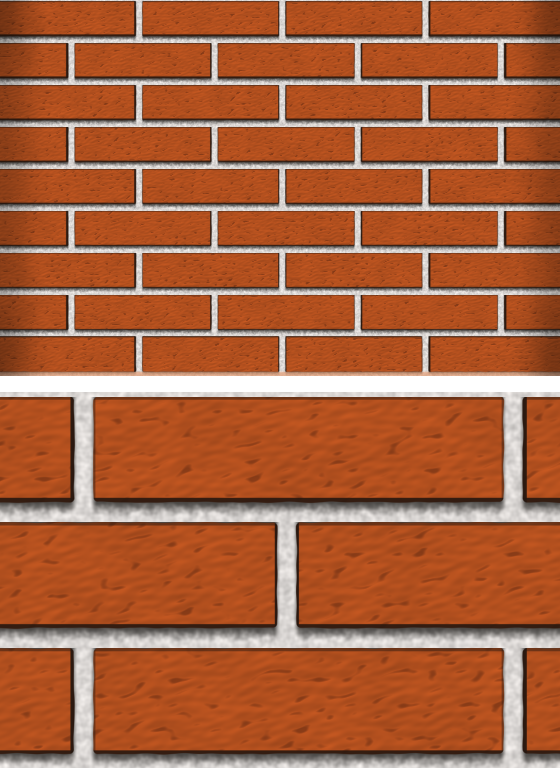
Top: the whole. Bottom: its middle third, enlarged.
Give the GLSL for this texture, as a Shadertoy shader.

```glsl
// Running-bond wall of long orange bricks in pale mortar, nine courses high.
// Each brick is a rounded box with pitted grain from gradient noise; its ends
// darken toward the middle of the wall and its underside shades the bed joint.

vec2 gradientAt(vec2 cell) {
    float angle = 6.2832 * fract(sin(dot(cell, vec2(127.1, 311.7))) * 43758.5);
    return vec2(cos(angle), sin(angle));
}

float gradientNoise(vec2 p) {
    vec2 i = floor(p), f = p - i;
    vec2 w = f * f * f * (f * (f * 6.0 - 15.0) + 10.0);
    float a = dot(gradientAt(i), f);
    float b = dot(gradientAt(i + vec2(1, 0)), f - vec2(1, 0));
    float c = dot(gradientAt(i + vec2(0, 1)), f - vec2(0, 1));
    float d = dot(gradientAt(i + vec2(1, 1)), f - vec2(1, 1));
    return mix(mix(a, b, w.x), mix(c, d, w.x), w.y);
}

float roundedBox(vec2 p, vec2 halfSize, float radius) {
    vec2 q = abs(p) - halfSize + radius;
    return length(max(q, 0.0)) + min(max(q.x, q.y), 0.0) - radius;
}

// 1 below the threshold, 0 above it, with a soft step between
float below(float value, float threshold, float softness) {
    return 1.0 - smoothstep(threshold - softness, threshold + softness, value);
}

vec3 brickFace(vec2 p, vec2 seed) {
    vec2 q = p * vec2(8.0, 15.0) + seed * vec2(37.0, 53.0);
    q.x += 0.5 * q.y;
    float grain = gradientNoise(q);
    float relief = grain - gradientNoise(q + vec2(0.25, 0.4));
    float pits = smoothstep(0.24, 0.55, grain);
    float mottle = gradientNoise(p * 2.2 + seed * 19.0);
    vec3 clay = vec3(0.70, 0.312, 0.118) * (1.0 + 0.06 * mottle + 0.14 * relief);
    return mix(clay, vec3(0.40, 0.17, 0.07), 0.6 * pits);
}

void mainImage(out vec4 fragColor, in vec2 fragCoord) {
    // One unit is one course, measured down from the top
    vec2 uv = fragCoord / iResolution.xy;
    float unit = 0.1115 * iResolution.y;
    float aa = 0.8 / unit;
    vec2 p = vec2(fragCoord.x, iResolution.y - fragCoord.y) / unit;

    // Brick cell, with every other course shifted
    float row = floor(p.y - 0.026);
    float depth = p.y - 0.026 - row;
    float x = p.x + 0.095 - 1.8 * mod(row, 2.0);
    float column = floor(x / 3.414);
    vec2 local = vec2(x - (column + 0.5) * 3.414, depth - 0.42);
    vec2 halfSize = vec2(1.63, 0.42);

    // Mortar: pale and grainy, shaded beneath each brick
    float grit = gradientNoise(p * 13.0) + 0.6 * gradientNoise(p * 27.0 + 5.0);
    vec3 color = vec3(0.86, 0.845, 0.835) * (1.0 + 0.16 * grit);
    float underBrick = below(abs(local.x), 1.63, 0.03);
    float shadow = 1.0 - smoothstep(-0.01, 0.115, depth - 0.84 + 0.02 * grit);
    color = mix(color, vec3(0.29, 0.28, 0.27), shadow * underBrick);
    color = mix(color, vec3(0.90, 0.62, 0.46), 0.7 * smoothstep(8.84, 8.9, p.y));

    // Brick face with its thin upper rim
    vec3 dark = vec3(0.15, 0.09, 0.06);
    vec3 brick = brickFace(local, vec2(column, row));
    brick = mix(brick, dark, 0.5 * below(depth, 0.025, aa));

    // Dark end facing the middle, widening toward the sides of the wall
    float lean = 1.0 - 2.0 * uv.x;
    float fromEnd = 1.63 - local.x * (lean < 0.0 ? -1.0 : 1.0);
    brick = mix(brick, dark, 0.95 * below(fromEnd, 0.018 + 0.045 * abs(lean), aa));
    brick = mix(brick, dark, 0.45 * below(1.63 - abs(local.x), 0.015, aa));

    // Dark underside, thinner in the lower courses
    float lip = mix(0.015, 0.05, uv.y);
    brick = mix(brick, dark, 0.9 * below(0.84 - depth, lip, aa) * step(row, 7.5));

    float edge = roundedBox(local, halfSize, 0.035) + 0.012 * gradientNoise(p * 6.0);
    color = mix(color, brick, below(edge, 0.0, aa));

    // Darkening along the left and right sides, strongest in the corners
    float side = 1.0 - smoothstep(0.0, 0.09, min(uv.x, 1.0 - uv.x));
    float corner = smoothstep(0.2, 0.5, abs(uv.y - 0.5));
    color *= 1.0 - side * (0.22 + 0.12 * corner);

    fragColor = vec4(clamp(color, 0.0, 1.0), 1.0);
}
```
